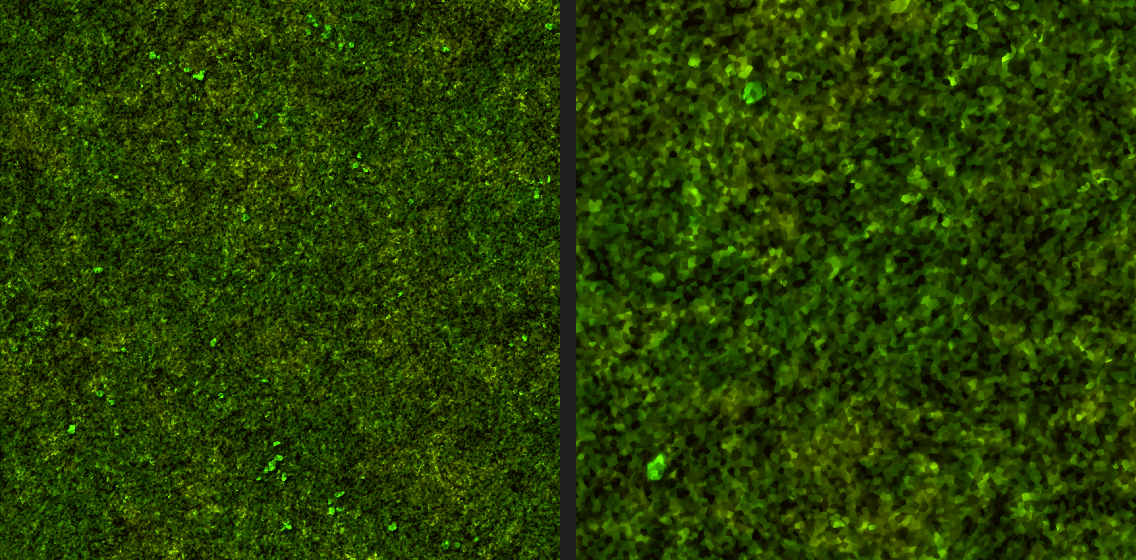
Left: the whole. Right: its middle third, enlarged.
A Shadertoy shader for this texture:

```glsl
vec3 hash3(vec2 p) {
    vec3 q = fract(p.xyx * vec3(0.1031, 0.1030, 0.0973));
    q += dot(q, q.yxz + 33.33);
    return fract((q.xxy + q.yzz) * q.zyx);
}

mat2 rotation(float angle) {
    float c = cos(angle), s = sin(angle);
    return mat2(c, s, -s, c);
}

// Cellular noise: random cell heights blended by distance; sharpness sets the edges
float cells(vec2 p, float sharpness) {
    vec2 base = floor(p);
    float sum = 0.0, total = 0.0;
    for (int y = -1; y <= 1; y++)
    for (int x = -1; x <= 1; x++) {
        vec2 cell = base + vec2(x, y);
        vec3 rnd = hash3(cell);
        vec2 d = cell + rnd.xy - p;
        float weight = exp(-sharpness * dot(d, d));
        sum += weight * rnd.z;
        total += weight;
    }
    return sum / total;
}

// Layered sines that peak in a few separate spots; threshold sets their width
float clusters(vec2 p, float threshold, float seed) {
    float a = sin(17.0 * p.x + 3.0 * sin(11.0 * p.y + seed) + seed);
    float b = sin(19.0 * p.y + 4.0 * sin(13.0 * p.x - seed));
    float gate = smoothstep(-0.1, 0.4, sin(7.0 * p.x + 9.0 * p.y + seed));
    return smoothstep(threshold, 1.0, a * b) * gate;
}

// Scattered leaves: x is coverage, y is shade across the blade
vec2 leaves(vec2 uv, float scale, float density, float stray, float threshold, float seed) {
    vec2 p = uv * scale;
    vec2 base = floor(p);
    vec2 result = vec2(0.0);
    for (int y = -1; y <= 1; y++)
    for (int x = -1; x <= 1; x++) {
        vec2 cell = base + vec2(x, y);
        vec3 place = hash3(cell + seed);
        vec3 form = hash3(cell + seed + 71.0);
        float chance = stray + density * clusters((cell + 0.5) / scale, threshold, seed);
        vec2 d = rotation(6.2832 * form.x) * (p - cell - place.xy);
        float size = mix(0.4, 0.8, form.y);
        float r = length(d / vec2(size, size * 0.65));
        float cover = (1.0 - smoothstep(0.6, 1.1, r)) * step(place.z, chance);
        float shade = mix(0.7, 1.05, form.z) * (1.0 - 0.45 * d.x / size);
        result = mix(result, vec2(1.0, shade), cover);
    }
    return result;
}

// Turns a centred noise level into green brightness with a long bright tail
float mossTone(float level) {
    float high = max(level - 0.8, 0.0);
    return max(0.230 + 0.114 * level + 0.085 * high * high, 0.03);
}

void mainImage(out vec4 fragColor, in vec2 fragCoord) {
    vec2 uv = fragCoord / iResolution.y;
    vec2 bent = uv + 0.006 * sin(uv.yx * 31.0 + 2.0 * sin(uv * 17.0));

    // Moss grain, from single tips to broad drifts
    float tips = cells(uv * 290.0, 12.0) - 0.5;
    float strands = cells(rotation(0.7) * bent * vec2(210.0, 150.0) + 300.0, 12.0) - 0.5;
    float sprigs = cells(bent * 92.0 + 37.0, 9.0) - 0.5;
    float clumps = cells(bent * 44.0 + 17.0, 7.0) - 0.5;
    float patches = cells(bent * 15.0 + 53.0, 6.0) - 0.5;
    float drifts = cells(bent * vec2(4.5, 6.5) + 91.0, 6.0) - 0.5;
    float level = 2.45 * tips + 1.9 * strands + 1.2 * sprigs;
    level += 0.75 * clumps + 0.4 * patches + 0.2 * drifts;

    // Wide dark hollows and pale dry patches
    float hollow = smoothstep(0.34, 0.14, cells(bent * vec2(9.0, 20.0) + 131.0, 6.0) + 0.3 * clumps);
    float dryField = 0.55 * cells(bent * 15.0 + 211.0, 6.0) + 0.45 * cells(bent * 46.0 + 5.0, 7.0);
    float dry = smoothstep(0.60, 0.78, dryField);
    level += 0.45 * dry - 0.3 * hollow;

    // Hue runs from cool green to olive
    float warmth = 0.5 + 0.45 * (cells(bent * 9.0 + 173.0, 6.0) - 0.5);
    warmth += 0.5 * sprigs + 0.35 * strands + 0.4 * dry - 0.08;
    float green = mossTone(level);
    float red = 0.034 + green * mix(0.24, 0.64, clamp(warmth, 0.0, 1.0));
    vec3 color = vec3(red, green, 0.0);

    // Small flecks, then clustered ragged leaves with a shadow beneath
    vec3 fleckColor = vec3(0.39, 0.70, 0.0);
    vec3 leafColor = vec3(0.30, 0.86, 0.0);
    vec2 ragged = uv + 0.005 * vec2(sprigs + 0.6 * tips, clumps + 0.6 * strands);
    vec2 fleck = leaves(ragged, 130.0, 0.25, 0.014, 0.55, 4.0);
    vec2 leaf = leaves(ragged, 68.0, 0.75, 0.001, 0.82, 9.0);
    vec2 shadow = leaves(ragged + vec2(-0.004, 0.006), 68.0, 0.75, 0.001, 0.82, 9.0);
    float grit = 1.0 + 0.9 * tips + 0.7 * strands;
    color = mix(color, fleckColor * fleck.y * grit, 0.75 * fleck.x);
    color *= 1.0 - 0.55 * shadow.x;
    color = mix(color, leafColor * leaf.y * grit, 0.9 * leaf.x);

    fragColor = vec4(clamp(color, 0.0, 1.0), 1.0);
}
```
